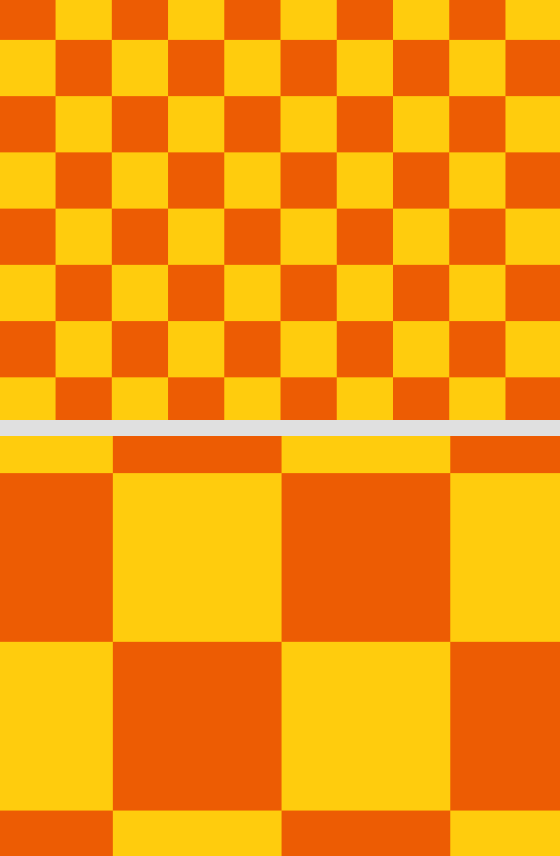
Top, the full canvas; bottom, a detail of the centre.
Write a Shadertoy shader that draws this pattern.

```glsl
const vec3 ORANGE = vec3(0.93, 0.36, 0.01);
const vec3 YELLOW = vec3(1.00, 0.80, 0.05);

// Lengths are fractions of the canvas height
const float CELL_SIZE = 0.1339;
const vec2 GRID_ORIGIN = vec2(-0.0016, -0.0323);

// Square wave per axis: +1 in even cells, -1 in odd cells, with smoothed edges
vec2 alternate(vec2 cell, float edgeWidth) {
    vec2 edgeDistance = abs(mod(cell - 0.5, 2.0) - 1.0) - 0.5;
    return clamp(2.0 * edgeDistance / edgeWidth, -1.0, 1.0);
}

// 1 where column and row share parity, 0 elsewhere
float checker(vec2 cell, float edgeWidth) {
    vec2 wave = alternate(cell, edgeWidth);
    return 0.5 + 0.5 * wave.x * wave.y;
}

void mainImage(out vec4 fragColor, in vec2 fragCoord) {
    vec2 position = fragCoord / iResolution.y;
    vec2 cell = (position - GRID_ORIGIN) / CELL_SIZE;

    // One pixel measured in cells
    float pixelWidth = 1.0 / (iResolution.y * CELL_SIZE);

    vec3 color = mix(ORANGE, YELLOW, checker(cell, pixelWidth));
    fragColor = vec4(color, 1.0);
}
```
